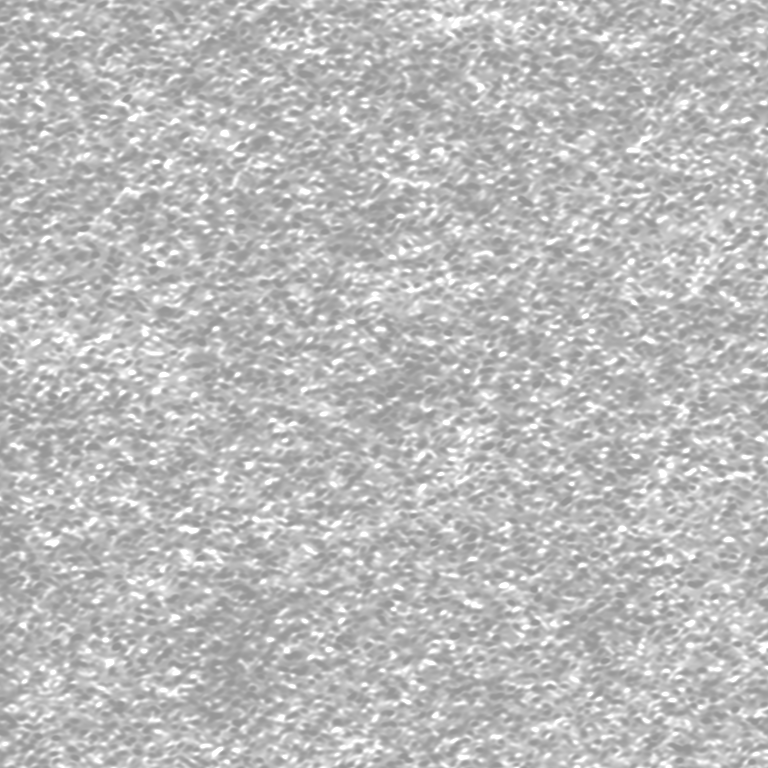
Reproduce this texture procedurally as a WebGL 1 fragment shader.

```glsl
precision highp float;

uniform vec2 u_resolution;

// Grain geometry, in cells across the canvas
const float FINE_CELLS = 96.0;
const float COARSE_CELLS = 54.0;
const float CLOUD_CELLS = 7.0;
const float FLATTEN = 1.35;     // width to height of one spot
const float TURN_RANGE = 1.3;   // spread of spot directions, radians
const float LEAN = 0.12;        // mean rise to the right, radians

// Spot profile: plain bump plus a lit slope
const float BUMP = 0.6;
const float SLOPE = 2.2;
const float UNIT_SPREAD = 2.61; // scales the spot field to unit deviation

// Share of each layer
const float FINE_SHARE = 0.86;
const float COARSE_SHARE = 0.44;
const float CLOUD_SHARE = 0.18;

// Tone curve: grey = MID + GAIN * z + SKEW * z * z
const float MID = 0.718;
const float GAIN = 0.095;
const float SKEW = 0.0176;
const float DARKEST = 0.5;

// Faint shade along the left side
const float EDGE_WIDTH = 0.06;
const float EDGE_SHADE = 0.35;

vec4 hash4(vec2 p) {
  vec4 q = fract(p.xyxy * vec4(0.1031, 0.1030, 0.0973, 0.1099));
  q += dot(q, q.wzxy + 33.33);
  return fract((q.xxyz + q.yzzw) * q.zywx);
}

// One flattened spot with a bright and a dark flank
float spot(vec2 offset, float angle) {
  float c = cos(angle);
  float s = sin(angle);
  vec2 d = vec2(c * offset.x + s * offset.y, c * offset.y - s * offset.x);
  d.y *= FLATTEN;
  float falloff = max(1.0 - dot(d, d), 0.0);
  return falloff * falloff * falloff * (BUMP + SLOPE * d.y);
}

// Sum of random spots, two per cell
float spotField(vec2 p, float seed) {
  vec2 cell = floor(p);
  vec2 local = p - cell;
  float sum = 0.0;
  for (int y = -1; y <= 1; y++) {
    for (int x = -1; x <= 1; x++) {
      vec2 neighbour = vec2(float(x), float(y));
      for (int k = 0; k < 2; k++) {
        vec4 h = hash4(cell + neighbour + seed + 217.0 * float(k));
        float angle = LEAN + (h.w - 0.5) * TURN_RANGE;
        sum += (2.0 * h.z - 1.0) * spot(local - neighbour - h.xy, angle);
      }
    }
  }
  return sum * UNIT_SPREAD;
}

void main() {
  vec2 uv = gl_FragCoord.xy / min(u_resolution.x, u_resolution.y);

  // Layered grain
  float z = FINE_SHARE * spotField(uv * FINE_CELLS, 11.0)
          + COARSE_SHARE * spotField(uv * COARSE_CELLS, 463.0)
          + CLOUD_SHARE * spotField(uv * CLOUD_CELLS, 829.0);
  z -= EDGE_SHADE * (1.0 - smoothstep(0.0, EDGE_WIDTH, uv.x));

  // Tone, with the curve held flat below its lowest point
  z = max(z, -GAIN / (2.0 * SKEW));
  float grey = clamp(MID + GAIN * z + SKEW * z * z, DARKEST, 1.0);
  gl_FragColor = vec4(vec3(grey), 1.0);
}
```
